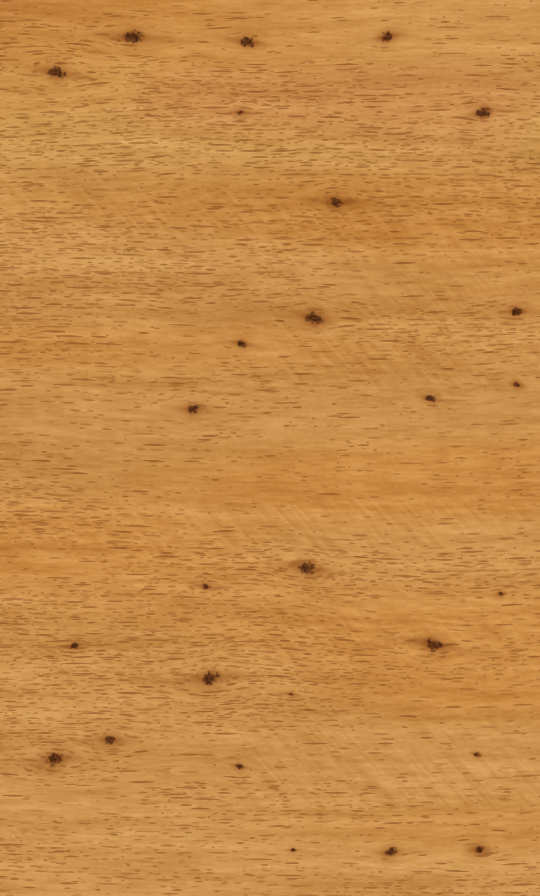
Reproduce this texture procedurally as a WebGL 2 fragment shader.

```glsl
#version 300 es
precision highp float;
// Honey-coloured wooden board: horizontal grain, short dark pores, small knots, faint saw marks.

uniform vec2 u_resolution;
out vec4 fragColor;

const vec3 HONEY  = vec3(0.785, 0.563, 0.305);
const vec3 ORANGE = vec3(0.785, 0.535, 0.265);
const vec3 STRAW  = vec3(0.800, 0.595, 0.320);
const vec3 ROSE   = vec3(0.765, 0.505, 0.275);
const vec3 PORE   = vec3(0.500, 0.275, 0.110);
const vec3 STAIN  = vec3(0.540, 0.285, 0.100);
const vec3 KNOT   = vec3(0.230, 0.115, 0.060);

float hash(vec2 p) {
  return fract(sin(dot(p, vec2(127.1, 311.7))) * 43758.5453);
}

float noise(vec2 p) {
  vec2 cell = floor(p), f = fract(p);
  f = f * f * (3.0 - 2.0 * f);
  float low = mix(hash(cell), hash(cell + vec2(1, 0)), f.x);
  float high = mix(hash(cell + vec2(0, 1)), hash(cell + vec2(1, 1)), f.x);
  return mix(low, high, f.y);
}

// Noise centred on zero
float wave(vec2 p) { return noise(p) - 0.5; }

float bell(float x, float centre, float width) {
  float d = (x - centre) / width;
  return exp(-d * d);
}

// One tapered dash per occupied cell, kept inside its cell
float pores(vec2 p, vec2 size, float density, float seed, float pixel) {
  vec2 q = p / size;
  float row = floor(q.y);
  q.x += hash(vec2(row, seed)) * 7.0;
  vec2 id = vec2(floor(q.x), row) + seed;
  float halfLength = mix(0.12, 0.45, hash(id + 3.1));
  vec2 centre = vec2(mix(halfLength, 1.0 - halfLength, hash(id + 5.7)),
                     mix(0.25, 0.75, hash(id + 8.3)));
  vec2 d = (fract(q) - centre) * size;
  float along = abs(d.x) / (halfLength * size.x);
  float thickness = 0.0009 * (1.0 - along * along);
  float line = 1.0 - smoothstep(thickness - 0.4 * pixel, thickness + 0.7 * pixel, abs(d.y));
  float strength = mix(0.3, 1.0, hash(id + 11.9));
  return line * strength * step(along, 1.0) * step(hash(id), density);
}

// x: dark core, y: surrounding stain, z: bend of the grain
vec3 knots(vec2 p, float spacing, float density) {
  vec3 sum = vec3(0.0);
  vec2 home = floor(p / spacing);
  for (int j = -1; j <= 1; j++) {
    for (int i = -1; i <= 1; i++) {
      vec2 id = home + vec2(i, j);
      float present = step(hash(id + 17.3), density);
      vec2 jitter = vec2(hash(id + 2.4), hash(id + 6.8));
      vec2 d = p - (id + 0.15 + 0.7 * jitter) * spacing;
      float pick = hash(id + 9.2);
      float radius = mix(0.0025, 0.0088, pick);
      vec2 shape = vec2(mix(0.75, 1.3, hash(id + 4.6)), 0.75) * radius;
      d.y += d.x * (hash(id + 13.5) - 0.5) * 0.4;
      float edge = length(d / shape) + 0.9 * wave(p * 330.0 + id);
      float core = 1.0 - smoothstep(0.45, 1.25, edge);
      core *= 0.7 + 0.5 * wave(p * 420.0);
      float tail = bell(d.x, 0.0, radius * mix(2.0, 5.5, hash(id + 7.7)));
      float ring = bell(length(d), 0.0, radius * 1.5);
      float stain = 0.45 * tail * bell(d.y, 0.0, radius * 0.6) + 0.4 * ring;
      float bend = d.y * bell(length(d * vec2(0.6, 1.0)), 0.0, radius * 2.5);
      sum += present * vec3(core, stain, bend);
    }
  }
  return sum;
}

// Fine slanted scratches confined to narrow bands
float sawMarks(vec2 p) {
  float zone = smoothstep(0.58, 0.85, noise(p * vec2(2.5, 17.0) + 31.0));
  vec2 slanted = vec2(p.x + p.y * 0.9, p.y);
  return zone * wave(slanted * vec2(230.0, 28.0));
}

void main() {
  float pixel = 1.0 / u_resolution.y;
  vec2 p = gl_FragCoord.xy * pixel;

  // Knots push the grain aside
  vec3 knot = knots(p, 0.1, 0.40);
  vec2 g = p - vec2(0.0, 0.6 * knot.z);
  g.y += 0.012 * wave(p * vec2(4.0, 6.0)) + 0.003 * wave(p * vec2(14.0, 20.0));

  // Broad colour drift
  vec3 color = mix(HONEY, ORANGE, smoothstep(0.35, 0.75, noise(g * vec2(1.8, 13.0))));
  color = mix(color, STRAW, 0.65 * bell(p.y, 0.87, 0.08));
  color = mix(color, ORANGE, 0.45 * bell(p.y, 0.33, 0.07));
  float rosy = smoothstep(0.55, 0.9, noise(g * vec2(4.0, 9.0) + 12.0));
  color = mix(color, ROSE, 0.7 * rosy * smoothstep(0.5, 1.0, p.y));

  // Layered grain, from wide bands to single fibres
  float grain = 0.060 * wave(g * vec2(2.2, 24.0) + 5.0)
              + 0.050 * wave(g * vec2(7.0, 75.0) + 9.0)
              + 0.052 * wave(g * vec2(20.0, 190.0))
              + 0.056 * wave(g * vec2(65.0, 410.0))
              + 0.030 * wave(p * vec2(260.0, 480.0));
  grain += 0.055 * sawMarks(p);
  color += grain * vec3(0.95, 1.05, 0.95);

  // Pores gather in patches
  float patchy = smoothstep(0.2, 0.8, noise(g * vec2(4.0, 19.0) + 40.0));
  float density = mix(0.10, 0.62, patchy);
  float dark = 0.60 * pores(g, vec2(0.036, 0.0062), density, 1.0, pixel);
  dark = max(dark, 0.50 * pores(g, vec2(0.021, 0.0047), density, 23.0, pixel));
  dark = max(dark, 0.38 * pores(g, vec2(0.012, 0.0039), density, 57.0, pixel));
  color = mix(color, PORE, dark);

  color = mix(color, STAIN, min(knot.y, 0.8));
  color = mix(color, KNOT, clamp(knot.x, 0.0, 0.95));
  fragColor = vec4(clamp(color, 0.0, 1.0), 1.0);
}
```
